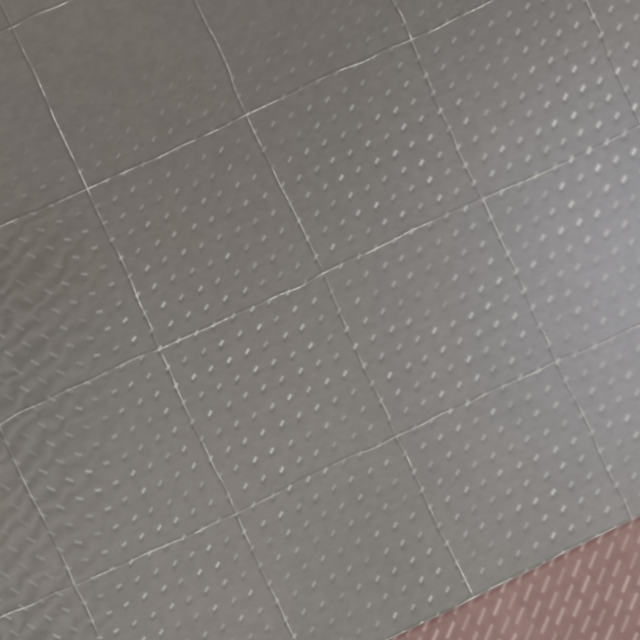
Reproduce this texture procedurally as a WebGL 2 fragment shader.

```glsl
#version 300 es
precision highp float;
// Worn grey vinyl sheet: tilted square tiles with embossed flecks and a red corner.
uniform vec2 u_resolution;
out vec4 fragColor;

const float TILE = 0.2773;               // tile side, in canvas widths
const float TILT = 0.4363;               // rotation of the grid
const vec2 GRID_ORIGIN = vec2(0.505, 0.570);
const float FLECKS_PER_TILE = 9.0;
const float RED_STROKES_PER_TILE = 10.0;
const float RED_ROW = 2.0;               // the red sheet starts at this seam
const float SEAM_WIDTH = 0.0017;
const float FLECK_RADIUS = 0.0026;
const vec3 DARK_GREY = vec3(0.435, 0.415, 0.395);
const vec3 MID_GREY = vec3(0.505, 0.488, 0.468);
const vec3 COOL_GREY = vec3(0.585, 0.582, 0.592);
const vec3 RED = vec3(0.550, 0.445, 0.430);
const vec3 PINK = vec3(0.700, 0.610, 0.585);
const vec3 SEAM_LIGHT = vec3(0.740, 0.725, 0.700);
const vec3 FLECK_LIGHT = vec3(0.680, 0.675, 0.665);

float hash(vec2 p) {
  vec3 q = fract(vec3(p.xyx) * 0.1031);
  q += dot(q, q.yzx + 33.33);
  return fract((q.x + q.y) * q.z);
}

float noise(vec2 p) {
  vec2 i = floor(p), f = fract(p);
  f = f * f * (3.0 - 2.0 * f);
  return mix(mix(hash(i), hash(i + vec2(1, 0)), f.x),
             mix(hash(i + vec2(0, 1)), hash(i + vec2(1, 1)), f.x), f.y);
}

float fbm(vec2 p) {
  float sum = 0.0, gain = 0.5;
  for (int i = 0; i < 4; i++) {
    sum += gain * noise(p);
    p = p * 2.03 + 17.0;
    gain *= 0.5;
  }
  return sum;
}

float bell(float d, float width) {
  return exp(-d * d / (width * width));
}

float segmentDistance(vec2 p, vec2 halfAxis) {
  float t = clamp(dot(p, halfAxis) / dot(halfAxis, halfAxis), -1.0, 1.0);
  return length(p - halfAxis * t);
}

// Repeated short stroke; x is its distance, y a random value per stroke.
vec2 strokes(vec2 uv, mat2 axes, float count, vec2 halfAxis) {
  vec2 cell = round(uv * count);
  vec2 jitter = vec2(hash(cell + 71.0), hash(cell + 133.0)) - 0.5;
  vec2 offset = axes * (uv - cell / count) * TILE + jitter * 0.003;
  return vec2(segmentDistance(offset, halfAxis), hash(cell + 211.0));
}

// Broken seam: x is the light crease, y the dark groove beside it.
vec2 seam(float across, float along, float seed) {
  float id = round(across);
  float wobble = (noise(vec2(along * 7.0, id * 9.0 + seed)) - 0.5) * 0.004;
  float d = (across - id) * TILE + wobble;
  float strength = mix(0.35, 1.0, hash(vec2(id + seed, floor(along) + 50.0)));
  float wear = smoothstep(0.2, 0.75, noise(vec2(along * 13.0, id * 5.0 + seed)));
  wear *= 0.45 + 0.75 * noise(vec2(along * 50.0, id + seed));
  return vec2(bell(d, SEAM_WIDTH) * strength * (0.15 + wear), bell(d + 0.0032, SEAM_WIDTH * 1.5));
}

void main() {
  vec2 p = gl_FragCoord.xy / u_resolution;
  float c = cos(TILT), s = sin(TILT);
  mat2 axes = mat2(c, s, s, -c);
  vec2 warp = vec2(noise(p * 5.0), noise(p * 5.0 + 40.0)) - 0.5;
  vec2 uv = transpose(axes) * (p - GRID_ORIGIN) / TILE + warp * 0.035;

  // Uneven light: dim at the top, cool sheen on the right
  float cloud = fbm(p * 5.0 + 3.0) - 0.47;
  float lower = smoothstep(1.0, 0.2, p.y + 0.25 * (0.5 - p.x) + cloud * 0.3);
  float sheen = exp(-dot((p - vec2(1.03, 0.58)) * vec2(2.9, 2.3), (p - vec2(1.03, 0.58)) * vec2(2.9, 2.3)));
  float leftSide = smoothstep(0.24, 0.02, p.x) * smoothstep(0.78, 0.55, p.y);
  vec3 color = mix(DARK_GREY, MID_GREY, lower);
  color = mix(color, COOL_GREY, sheen);
  color -= 0.025 * leftSide;
  color += cloud * vec3(0.050, 0.040, 0.035);

  // Woven ripples on the left, fine scuffs everywhere
  float ripple = sin(6.2832 * FLECKS_PER_TILE * (uv.y + 0.4 * uv.x) + 5.0 * noise(p * 45.0));
  color += ripple * leftSide * 0.022;
  color += (fbm(uv * vec2(22.0, 34.0)) - 0.47) * 0.045;

  // Embossed flecks, fading toward the upper left
  vec2 fleckAxis = mix(vec2(0.0012, 0.0022), vec2(0.005, -0.003), leftSide);
  vec2 fleck = strokes(uv, axes, FLECKS_PER_TILE, fleckAxis);
  vec2 shadow = strokes(uv + vec2(0.008, -0.022), axes, FLECKS_PER_TILE, fleckAxis);
  float visible = smoothstep(1.42, 0.85, p.y + 0.55 * (1.0 - p.x)) * (1.0 - 0.55 * leftSide);
  visible *= 0.55 + 0.75 * noise(p * 9.0 + 8.0);
  float radius = FLECK_RADIUS * (1.0 + 0.6 * sheen);
  color -= bell(shadow.x, radius * 1.4) * visible * 0.035;
  color = mix(color, FLECK_LIGHT + 0.06 * sheen, bell(fleck.x, radius) * visible * mix(0.4, 1.0, fleck.y));

  // Red sheet with slanted pink strokes
  vec2 streak = strokes(uv, axes, RED_STROKES_PER_TILE, vec2(0.0045, 0.0100));
  vec3 redSheet = RED + cloud * 0.08 + (fbm(p * 70.0) - 0.47) * 0.06;
  redSheet = mix(redSheet, PINK, bell(streak.x, 0.0034) * mix(0.5, 1.0, streak.y));
  float edge = (uv.y - RED_ROW) * TILE;
  float redMask = smoothstep(-0.0015, 0.0015, edge);
  color = mix(color, redSheet, redMask);
  color -= bell(edge - 0.003, 0.004) * 0.07;

  // Creased seams along both grid directions
  vec2 crease = max(seam(uv.x, uv.y, 13.0), seam(uv.y, uv.x, 37.0)) * (1.0 - redMask);
  color -= crease.y * 0.035;
  color = mix(color, SEAM_LIGHT, clamp(crease.x, 0.0, 1.0) * 0.85);

  fragColor = vec4(clamp(color, 0.0, 1.0), 1.0);
}
```
